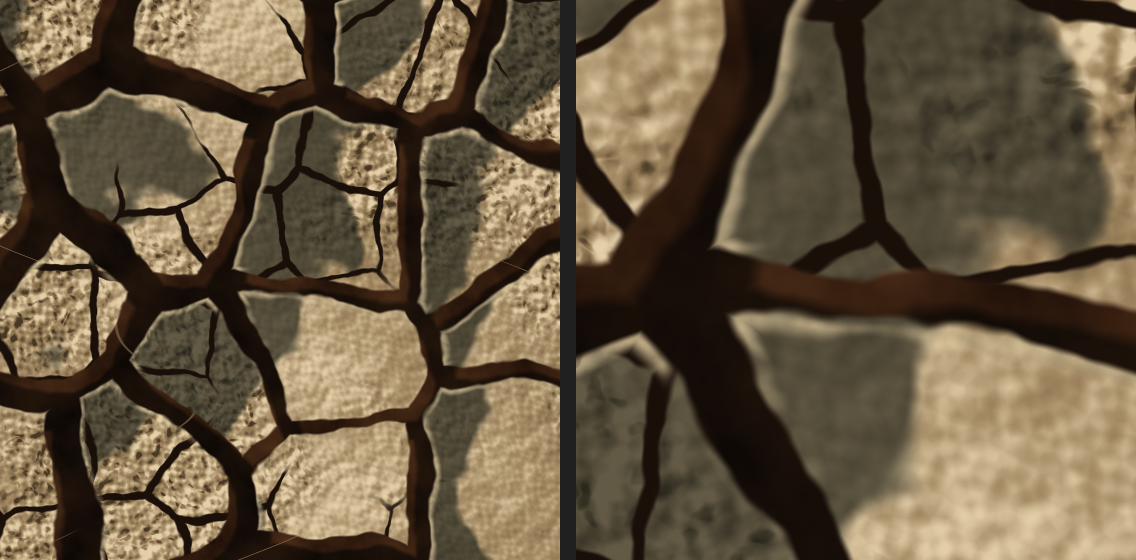
Left: the whole. Right: its middle third, enlarged.
This texture is drawn by a Shadertoy shader. Its source:

```glsl
// Sun-baked mud split into plates, with deep cracks, lit rims and soft grey shadows.

vec2 hash2(vec2 p) {
    return fract(sin(vec2(dot(p, vec2(127.1, 311.7)), dot(p, vec2(269.5, 183.3)))) * 43758.5);
}

// Layered sines, roughly -1 to 1
float sines(vec2 p) {
    float sum = 0.0, amp = 0.5;
    for (int i = 0; i < 5; i++) {
        sum += amp * sin(p.x + 1.4 * sin(p.y + float(i)));
        p = mat2(1.6, 1.2, -1.2, 1.6) * p + 2.3;
        amp *= 0.52;
    }
    return sum;
}

// Cellular noise: distance to the nearest point
float cellular(vec2 p) {
    vec2 cell = floor(p);
    float nearest = 2.0;
    for (int y = -1; y <= 1; y++)
    for (int x = -1; x <= 1; x++) {
        vec2 c = cell + vec2(x, y);
        nearest = min(nearest, distance(p, c + hash2(c)));
    }
    return nearest;
}

// x: distance to the cell border, yz: offset from the cell centre, w: cell id
vec4 voronoi(vec2 p) {
    vec2 cell = floor(p), home = cell, toCentre = vec2(4.0);
    for (int y = -1; y <= 1; y++)
    for (int x = -1; x <= 1; x++) {
        vec2 c = cell + vec2(x, y);
        vec2 r = c + 0.12 + 0.76 * hash2(c) - p;
        if (dot(r, r) < dot(toCentre, toCentre)) { toCentre = r; home = c; }
    }
    float border = 2.0;
    for (int y = -2; y <= 2; y++)
    for (int x = -2; x <= 2; x++) {
        vec2 c = home + vec2(x, y);
        vec2 r = c + 0.12 + 0.76 * hash2(c) - p;
        vec2 across = r - toCentre;
        if (dot(across, across) > 0.0001)
            border = min(border, dot(0.5 * (r + toCentre), normalize(across)));
    }
    return vec4(border, -toCentre, hash2(home + 5.0).x);
}

vec2 ragged(vec2 p) {
    return p + 0.085 * vec2(sines(p * 2.7), sines(p.yx * 2.7 + 9.0));
}

// A plate of mud: voronoi cell shrunk by half the crack width
vec4 plate(vec2 p) {
    vec4 v = voronoi(ragged(p));
    v.x -= 0.078 + 0.06 * sines(p * 1.2 + 4.0);
    return v;
}

// Height of lumps and grains
float relief(vec2 p) {
    return 0.25 * sines(p * 7.0) - 0.5 * cellular(p * 9.0) - 0.33 * cellular(p * 25.0 + 3.0);
}

void mainImage(out vec4 fragColor, in vec2 fragCoord) {
    vec2 p = fragCoord / iResolution.y * 3.3 + vec2(2.4, 7.3);
    vec4 top = plate(p);
    float above = plate(p + vec2(-0.06, 0.09)).x;
    float rough = smoothstep(-0.4, 0.4, sines(p * 1.8 + 3.0));

    // Crack floor, with the earthen wall of the plate above it
    float clod = 0.5 + 0.5 * sines(p * 8.0);
    vec3 color = mix(vec3(0.05, 0.03, 0.02), vec3(0.14, 0.085, 0.045), clod);
    vec3 wall = mix(vec3(0.14, 0.07, 0.035), vec3(0.32, 0.19, 0.10), clod);
    color = mix(color, wall, 0.85 * smoothstep(0.0, 0.04, above));

    // Dry roots crossing the cracks
    float root = abs(sin(p.x * 2.3 + 1.6 * sin(p.y * 2.1) + 0.3 * sin(p.y * 9.0)));
    root = (1.0 - smoothstep(0.008, 0.03, root)) * smoothstep(0.0, 0.4, sines(p * 2.0 + 8.0));
    color = mix(color, vec3(0.48, 0.39, 0.28), 0.7 * root);

    // Grainy surface lit from the upper left
    float slope = relief(p) - relief(p + vec2(-0.025, 0.025));
    float tone = 0.66 + slope * (0.5 + 0.9 * rough) + 0.16 * sines(p * 2.2 + 6.0);
    float pit = (1.0 - smoothstep(0.12, 0.34, cellular(p * 13.0 + sines(p * 9.0)))) * rough;
    tone = clamp(tone - 0.4 * pit, 0.0, 1.0);
    vec3 mud = mix(vec3(0.28, 0.22, 0.14), vec3(0.61, 0.51, 0.36), smoothstep(0.0, 0.55, tone));
    mud = mix(mud, vec3(0.89, 0.81, 0.66), smoothstep(0.45, 1.0, tone));

    // Grey shade over one side of each plate
    float shade = 0.55 * sines(p * 1.5 + top.w * 20.0) + dot(top.yz, vec2(-0.9, 0.4)) - 0.13;
    shade = smoothstep(-0.03, 0.05, shade);
    vec3 shaded = mix(vec3(0.16, 0.15, 0.11), vec3(0.36, 0.33, 0.25), tone);
    mud = mix(mud, shaded, 0.95 * shade);

    // Hairline cracks on some stretches
    float hair = voronoi(ragged(p * 1.7 + 11.0)).x;
    float width = 0.028 * smoothstep(-0.2, 0.6, sines(p * 1.4 + 15.0));
    mud = mix(mud, vec3(0.10, 0.06, 0.035), (1.0 - smoothstep(width, width + 0.02, hair)) * smoothstep(0.0, 0.008, width));

    // Pale rim on edges that face the light
    float rim = (1.0 - smoothstep(0.015, 0.05, top.x)) * smoothstep(0.0, 0.06, top.x - above);
    mud = mix(mud, vec3(0.82, 0.74, 0.58) * (0.6 + 0.5 * tone), 0.8 * rim);

    color = mix(color, mud, smoothstep(-0.006, 0.014, top.x));
    fragColor = vec4(color, 1.0);
}
```
